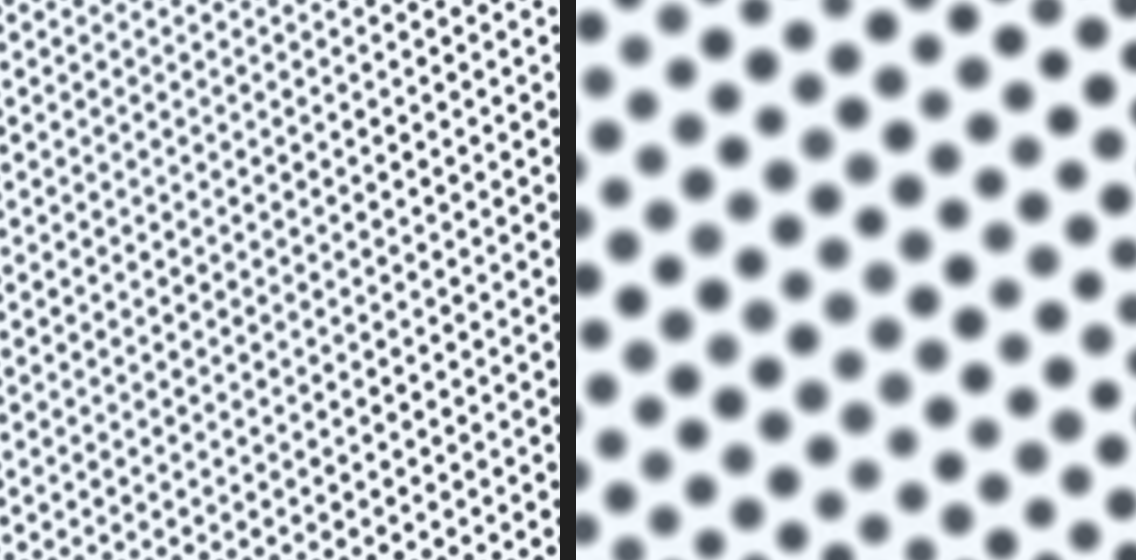
Left: the whole. Right: its middle third, enlarged.
Write a Shadertoy shader that draws this pattern.

```glsl
#define STEP_A vec2(0.02695, -0.01393)
#define STEP_B vec2(0.00495, -0.03268)
#define ANCHOR vec2(0.4913, 0.4827)
#define DOT_RADIUS 0.0086
#define EDGE_SOFTNESS 0.0057
#define JITTER 0.0007
#define SIZE_VARIATION 0.0005
#define TONE_VARIATION 0.10
#define GRAIN 0.022
#define PAPER vec3(0.950, 0.970, 0.988)
#define INK vec3(0.270, 0.295, 0.325)

float hash(vec2 p) {
    return fract(sin(dot(p, vec2(127.1, 311.7))) * 43758.5453);
}

float valueNoise(vec2 p) {
    vec2 cell = floor(p), f = fract(p);
    f = f * f * (3.0 - 2.0 * f);
    float low = mix(hash(cell), hash(cell + vec2(1.0, 0.0)), f.x);
    float high = mix(hash(cell + vec2(0.0, 1.0)), hash(cell + vec2(1.0)), f.x);
    return mix(low, high, f.y);
}

// Ink coverage of the soft dots on a skewed lattice
float dotCoverage(vec2 p, float softness) {
    mat2 lattice = mat2(STEP_A, STEP_B);
    vec2 nearest = round(inverse(lattice) * (p - ANCHOR));
    float coverage = 0.0;
    for (int j = -1; j <= 1; j++) {
        for (int i = -1; i <= 1; i++) {
            vec2 id = nearest + vec2(i, j);
            vec2 offset = vec2(hash(id), hash(id + 37.0)) - 0.5;
            vec2 center = ANCHOR + lattice * id + 2.0 * JITTER * offset;
            float radius = DOT_RADIUS + SIZE_VARIATION * (2.0 * hash(id + 71.0) - 1.0);
            float tone = 1.0 - TONE_VARIATION * hash(id + 113.0);
            float d = length(p - center) - radius;
            coverage = max(coverage, tone * (1.0 - smoothstep(-softness, softness, d)));
        }
    }
    return coverage;
}

void mainImage(out vec4 fragColor, in vec2 fragCoord) {
    vec2 p = fragCoord / iResolution.xy;
    float pixel = 1.0 / min(iResolution.x, iResolution.y);

    // Broad haze: softer, paler and bluer toward the left
    float haze = clamp(0.75 - 0.8 * p.x + 0.5 * (valueNoise(p * 4.0) - 0.5), 0.0, 1.0);
    float softness = max(EDGE_SOFTNESS * (0.92 + 0.22 * haze), pixel);
    float coverage = dotCoverage(p, softness) * (1.03 - 0.10 * haze);

    vec3 paper = PAPER + haze * vec3(-0.015, -0.003, 0.006);
    vec3 ink = INK + haze * vec3(0.0, 0.015, 0.03);
    vec3 color = mix(paper, ink, coverage);

    // Fine mottling
    color += GRAIN * (valueNoise(p * 240.0) - 0.5);
    fragColor = vec4(clamp(color, 0.0, 1.0), 1.0);
}
```
